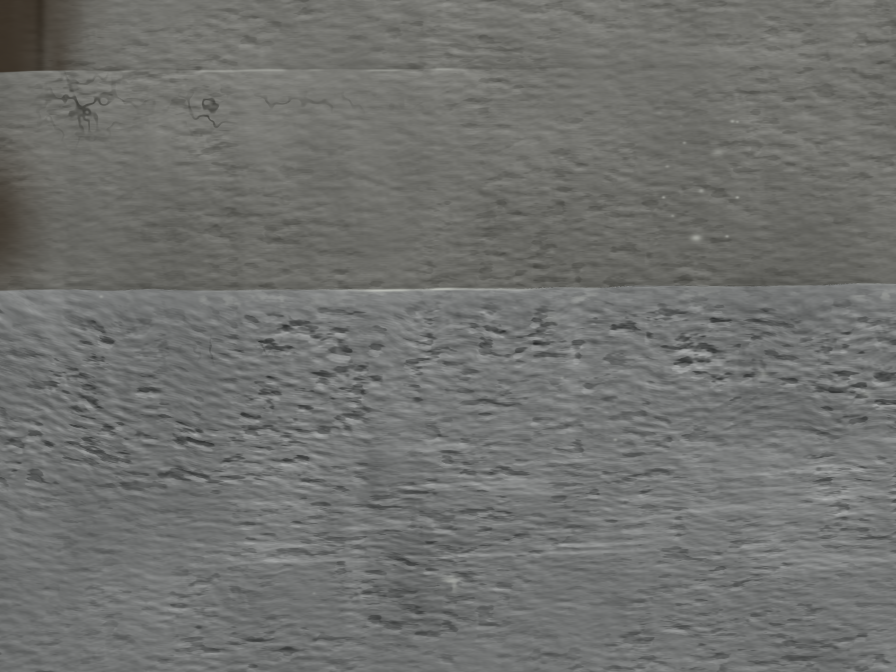
This texture is drawn by a WebGL 2 fragment shader. Its source:

```glsl
#version 300 es
precision highp float;
// Worn grey concrete steps: three bands, pale nosings, rough grain, cracks and chips.

#define GRAIN_SCALE vec2(44.0, 132.0)
#define FINE_GRAIN 0.11
#define ROUGH_GRAIN 0.22
#define GROOVE_DEPTH 0.17
#define MOTTLE 0.085
#define CHIP_COUNT 16
#define WARM_GREY vec3(0.432, 0.432, 0.414)
#define COOL_GREY vec3(0.443, 0.450, 0.448)
#define BROWN vec3(0.21, 0.175, 0.135)
#define CHALK vec3(0.74, 0.75, 0.72)

uniform vec2 u_resolution;
out vec4 fragColor;

float hash(vec2 p) {
    return fract(sin(dot(p, vec2(127.1, 311.7))) * 43758.5);
}

float noise(vec2 p) {
    vec2 cell = floor(p), f = fract(p);
    f = f * f * (3.0 - 2.0 * f);
    float low = mix(hash(cell), hash(cell + vec2(1, 0)), f.x);
    float high = mix(hash(cell + vec2(0, 1)), hash(cell + vec2(1, 1)), f.x);
    return mix(low, high, f.y);
}

float fbm(vec2 p) {
    float sum = 0.0, amp = 0.57;
    for (int i = 0; i < 3; i++) {
        sum += amp * noise(p);
        p = p * 2.03 + 17.3;
        amp *= 0.5;
    }
    return sum;
}

// Soft line, soft elliptical spot and soft-ended range.
float bell(float x, float width) {
    x /= width;
    return exp(-x * x);
}

float spot(vec2 p, vec2 center, vec2 radius) {
    vec2 d = (p - center) / radius;
    return exp(-dot(d, d));
}

float span(float x, float a, float b, float soft) {
    return smoothstep(a - soft, a + soft, x) * (1.0 - smoothstep(b - soft, b + soft, x));
}

// Small chips scattered inside a box.
float chips(vec2 p, vec2 corner, vec2 size, float seed) {
    float sum = 0.0;
    for (int i = 0; i < CHIP_COUNT; i++) {
        vec2 id = vec2(float(i), seed);
        vec2 center = corner + size * vec2(hash(id), hash(id + 31.7));
        float r = mix(0.002, 0.006, pow(hash(id + 7.1), 3.0));
        sum += spot(p, center, vec2(r * 1.4, r)) * hash(id + 3.3);
    }
    return sum;
}

void main() {
    vec2 p = gl_FragCoord.xy / u_resolution * vec2(4.0 / 3.0, 1.0);
    float aa = 1.0 / u_resolution.y;

    // Step edges: positive drops lie below each edge
    float wobble = 0.003 * (noise(vec2(p.x * 18.0, 4.0)) - 0.5);
    float topDrop = 0.893 + 0.012 * p.x * (1.0 - 0.6 * p.x) + wobble - p.y;
    float lowDrop = 0.568 + 0.006 * p.x * p.x + wobble - p.y;
    float belowTop = smoothstep(-aa, aa, topDrop);
    float front = smoothstep(-aa, aa, lowDrop);
    float middle = belowTop - front;

    // Base tone and broad unevenness
    vec3 color = mix(WARM_GREY, COOL_GREY, front);
    color += 0.02 * (1.0 - belowTop) * span(p.x, 0.15, 1.4, 0.1);
    color += MOTTLE * (fbm(p * vec2(5.0, 9.0) + 3.0) - 0.5);
    color += 0.04 * (fbm(vec2(p.x * 26.0, p.y * 4.0)) - 0.5);
    color -= 0.02 * middle * smoothstep(0.13, 0.3, topDrop);
    color += 0.03 * spot(p, vec2(0.5, 0.84), vec2(0.4, 0.06)) * belowTop;

    // Brushed relief, slanted high on the front face
    float patches = smoothstep(0.3, 0.65, fbm(p * vec2(7.0, 9.0) + 12.0));
    patches = max(patches, spot(p, vec2(0.75, 0.5), vec2(0.28, 0.05)));
    float rough = front * smoothstep(0.01, 0.05, lowDrop) * mix(0.4, 1.0, smoothstep(0.15, 0.42, p.y));
    float slant = 0.13 * (1.0 - exp(-2.2 * p.x)) * front * smoothstep(0.0, 0.4, p.y);
    float warp = mix(0.003, 0.012, rough) * noise(p * 16.0);
    vec2 grain = vec2(p.x, p.y + slant + warp) * GRAIN_SCALE;
    float relief = fbm(grain + vec2(0.2, 0.7)) - fbm(grain);
    color += relief * mix(FINE_GRAIN, ROUGH_GRAIN, rough) * mix(0.75, 1.15, patches);
    vec2 cut = grain * vec2(0.85, 0.8) + 41.0;
    float groove = smoothstep(0.58, 0.74, fbm(cut)) - 0.55 * smoothstep(0.58, 0.74, fbm(cut + vec2(0.1, 0.9)));
    color -= GROOVE_DEPTH * groove * mix(0.35, 1.0, patches) * mix(0.35, 1.0, rough);

    // Pale streaks and stains on the front face
    float streak = fbm(vec2(p.x * 5.0, (p.y - 0.05 * p.x) * 70.0));
    color += front * 0.09 * smoothstep(0.55, 0.8, streak) * span(p.y, 0.12, 0.36, 0.06) * smoothstep(0.1, 0.6, p.x);
    float streakY = p.y - 0.164 - 0.03 * (p.x - 0.4);
    color += 0.12 * bell(streakY, 0.003) * span(p.x, 0.38, 1.3, 0.06) * noise(vec2(p.x * 14.0, 8.0));
    color -= 0.06 * spot(p, vec2(0.555, 0.3), vec2(0.018, 0.055));
    color += 0.03 * spot(p, vec2(0.525, 0.14), vec2(0.025, 0.15));
    color -= 0.03 * spot(p, vec2(0.62, 0.13), vec2(0.06, 0.16));
    color += 0.04 * spot(p, vec2(0.855, 0.46), vec2(0.02, 0.08));
    color -= 0.04 * spot(p, vec2(1.18, 0.385), vec2(0.2, 0.035));
    color += 0.035 * spot(p, vec2(1.05, 0.32), vec2(0.18, 0.035));

    // Worn nosings with chalky highlights
    color += 0.045 * belowTop * bell(topDrop, 0.03) * span(p.x, 0.0, 0.8, 0.1) + 0.045 * front * bell(lowDrop, 0.026);
    color -= 0.04 * (1.0 - front) * bell(lowDrop, 0.01) + 0.04 * (1.0 - belowTop) * bell(topDrop, 0.01);
    float wear = smoothstep(0.35, 0.75, noise(vec2(p.x * 32.0, 9.0)));
    float shine = bell(lowDrop - 0.001, 0.002) * (0.75 * span(p.x, 0.5, 0.8, 0.04) * mix(0.6, 1.0, wear) + 0.15 * wear);
    shine += bell(topDrop - 0.001, 0.002) * 0.4 * wear * span(p.x, 0.1, 0.8, 0.1);
    float flakes = smoothstep(0.48, 0.7, fbm(p * vec2(50.0, 90.0))) * bell(lowDrop - 0.016, 0.009);
    shine += flakes * (0.3 * wear + 0.5 * spot(p, vec2(0.57, 0.55), vec2(0.06, 0.04)));

    // Chips, scuffs and cracks
    shine += chips(p, vec2(0.96, 0.63), vec2(0.14, 0.21), 2.0) + 0.5 * chips(p, vec2(0), vec2(1.33, 1), 5.0);
    shine += 0.7 * spot(p, vec2(0.67, 0.131), vec2(0.014, 0.011)) * smoothstep(0.2, 0.7, noise(p * 130.0));
    shine += 0.7 * spot(p, vec2(1.036, 0.646), vec2(0.008, 0.005)) + 0.2 * spot(p, vec2(0.82, 0.525), vec2(0.012, 0.01));
    color = mix(color, CHALK, clamp(shine, 0.0, 1.0));
    float crack = 1.0 - smoothstep(0.01, 0.06, abs(fbm(p * 30.0 + 5.0) - 0.5));
    float zone = spot(p, vec2(0.125, 0.845), vec2(0.05, 0.04)) + spot(p, vec2(0.312, 0.83), vec2(0.025, 0.035));
    zone += 0.45 * spot(p, vec2(0.4, 0.848), vec2(0.18, 0.012)) + 0.6 * spot(p, vec2(0.35, 0.48), vec2(0.07, 0.016));
    color -= 0.16 * crack * min(zone, 1.0) * belowTop;

    // Brown shadow at the left
    float corner = (1.0 - belowTop) * (1.0 - smoothstep(0.0, 0.18, p.x + 0.05 * (noise(p * vec2(45.0, 9.0)) - 0.5)));
    color = mix(color, BROWN, 0.9 * corner);
    color -= 0.06 * (1.0 - belowTop) * bell(p.x - 0.06, 0.008);
    color = mix(color, BROWN, 0.75 * middle * spot(p, vec2(-0.01, 0.67), vec2(0.06, 0.1)));
    fragColor = vec4(clamp(color, 0.0, 1.0), 1.0);
}
```
